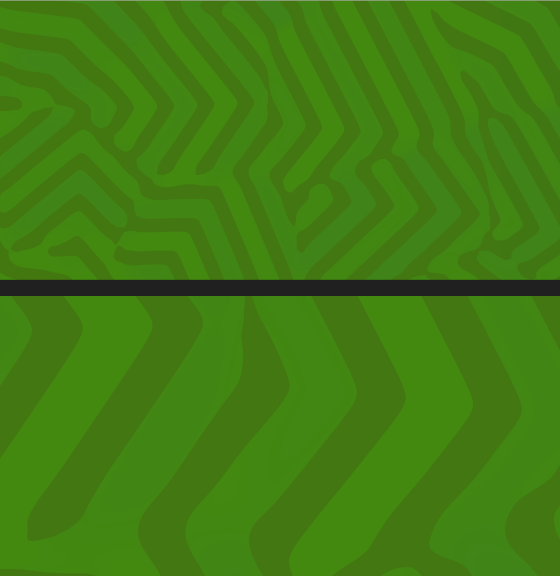
Top: the whole. Bottom: its middle third, enlarged.
Write a Shadertoy shader that draws this pattern.

```glsl
#define CELL_SIZE 0.52
#define BAND_PERIOD 0.115
#define BAND_LEVEL -0.24
#define SEAM_LIFT 0.45
#define SEAM_SHARPNESS 12.0
#define BEND_RADIUS 0.012
#define LEAN 0.72
#define STRAY_SHARE 0.40
#define GROUND vec3(0.260, 0.467, 0.068)
#define LEAF vec3(0.262, 0.534, 0.058)
#define TEAL vec3(0.250, 0.512, 0.100)
#define RIM_WIDTH 0.003

const float TAU = 6.2831853;

vec4 hash4(vec2 cell) {
    vec4 h = fract(cell.xyxy * vec4(0.1031, 0.1030, 0.0973, 0.1099));
    h += dot(h, h.wzxy + 33.33);
    return fract((h.xxyz + h.yzzw) * h.zywx);
}

vec2 heading(float angle) {
    return vec2(cos(angle), sin(angle));
}

// Stripe phase of a cell: bands along the common lean that bend once.
// Most cells share the lean, so their bands join; strays turn freely.
float chevronPhase(vec2 q, vec2 center, vec4 rnd) {
    bool stray = rnd.z < STRAY_SHARE;
    float turn = stray ? 2.4 * (rnd.z / STRAY_SHARE - 0.5) : 0.22 * (rnd.w - 0.5);
    float spread = mix(0.3, 0.8, rnd.x);
    float side = rnd.y < 0.5 ? -1.0 : 1.0;
    float shift = mix(-0.03, 0.15, rnd.w);

    vec2 axis = heading(LEAN + turn + side * spread);
    float u = dot(q, axis);
    float v = side * dot(q, vec2(-axis.y, axis.x)) - shift;
    float bent = sqrt(v * v + BEND_RADIUS * BEND_RADIUS) - shift;
    float travel = u * cos(spread) + bent * sin(spread);
    float pitch = stray ? mix(0.85, 1.1, rnd.x) : 1.0;
    return TAU * (travel * pitch + dot(center, heading(LEAN))) / BAND_PERIOD;
}

void mainImage(out vec4 fragColor, in vec2 fragCoord) {
    vec2 p = fragCoord / iResolution.y;
    float across = fragCoord.x / iResolution.x;
    vec2 home = floor(p / CELL_SIZE);

    // Blend the waves of nearby cells; clashing phases make rounded ends
    vec2 wave = vec2(0.0);
    float tint = 0.0;
    float total = 0.0;
    for (int j = -2; j <= 2; j++) {
        for (int i = -2; i <= 2; i++) {
            vec2 cell = home + vec2(i, j);
            vec4 place = hash4(cell + 17.0);
            vec4 shape = hash4(cell + 71.0);
            vec2 center = (cell + 0.1 + 0.8 * place.xy) * CELL_SIZE;
            vec2 q = p - center;
            float weight = exp(-SEAM_SHARPNESS * dot(q, q) / (CELL_SIZE * CELL_SIZE));
            float phase = chevronPhase(q, center, shape);
            wave += weight * heading(phase);
            // Half the stripe rate, so neighbouring bands differ in hue
            tint += weight * (0.3 * cos(0.5 * phase) + 1.1 * (place.z - 0.5));
            total += weight;
        }
    }
    wave /= total;
    tint /= total;

    // Cut the wave into bands; seams sink to the ground as dark pockets
    float coherence = length(wave);
    float level = BAND_LEVEL + SEAM_LIFT * (1.0 - smoothstep(0.15, 0.85, coherence));
    float height = wave.x / (coherence + 0.03) - level;
    float edge = clamp(0.7 * length(vec2(dFdx(height), dFdy(height))), 0.001, 0.4);
    float band = smoothstep(-edge, edge, height);

    // Hue drifts from warm leaf green on the left to teal on the right
    float cool = smoothstep(-0.6, 0.6, tint + 0.6 * (across - 0.5) - 0.1);
    vec3 ground = GROUND + (across - 0.5) * vec3(-0.008, 0.002, 0.012);
    vec3 color = mix(ground, mix(LEAF, TEAL, cool), band);

    // Pale hairline along the top, faint dark one along the bottom
    float pixel = 1.0 / iResolution.y;
    float top = clamp((p.y + 0.5 * pixel - 1.0 + RIM_WIDTH) / pixel, 0.0, 1.0);
    float bottom = clamp((RIM_WIDTH - p.y + 0.5 * pixel) / pixel, 0.0, 1.0);
    color = mix(color, vec3(0.58, 0.64, 0.52), top);
    color = mix(color, 0.85 * color, bottom);
    fragColor = vec4(color, 1.0);
}
```
